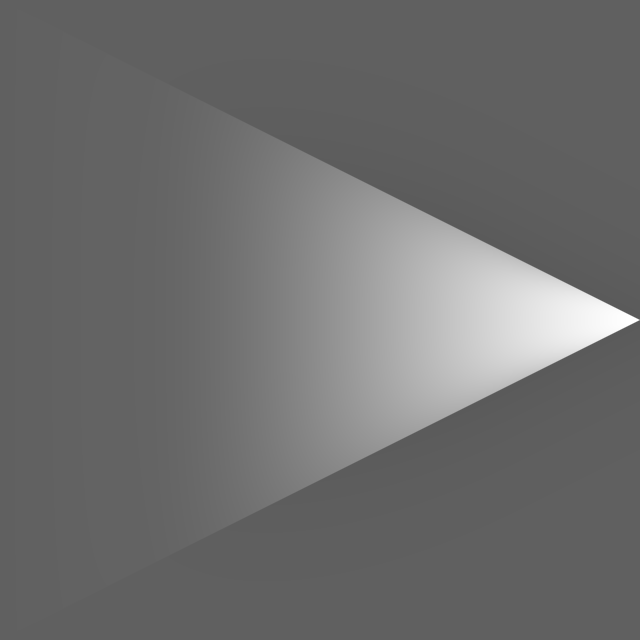
Reproduce this background procedurally as a Shadertoy shader.

```glsl
// A soft white cone of light narrowing to a point at the right edge of a grey field.

// Light along the axis: dark at the left, white at the tip.
float axisLight(float x) {
    return 0.64 * smoothstep(0.2, 1.1, x) + 0.012 * smoothstep(0.0, 0.2, x);
}

void mainImage(out vec4 fragColor, in vec2 fragCoord) {
    vec2 uv = fragCoord / iResolution.xy;
    float pixel = 1.0 / min(iResolution.x, iResolution.y);

    // Signed distance to the slanted sides, negative inside the cone
    float offAxis = abs(uv.y - 0.5);
    float halfWidth = 0.5 * (1.0 - uv.x);
    float edgeDist = (offAxis - halfWidth) * 2.0 / sqrt(5.0);
    float inside = 1.0 - smoothstep(-0.75 * pixel, 0.75 * pixel, edgeDist);

    // Cone light dims gently towards its sides
    float across = min(offAxis / max(halfWidth, pixel), 1.0);
    float sideFade = 1.0 - 0.26 * pow(across, 3.0) * smoothstep(1.0, 0.8, uv.x);
    float cone = 0.378 + axisLight(uv.x) * sideFade;

    // Grey field with a faint shadow beside the bright part of the cone
    float shadow = 0.026 * smoothstep(0.1, 0.8, uv.x) * exp(-max(edgeDist, 0.0) / 0.09);
    float field = 0.378 - shadow;

    fragColor = vec4(vec3(mix(field, cone, inside)), 1.0);
}
```
